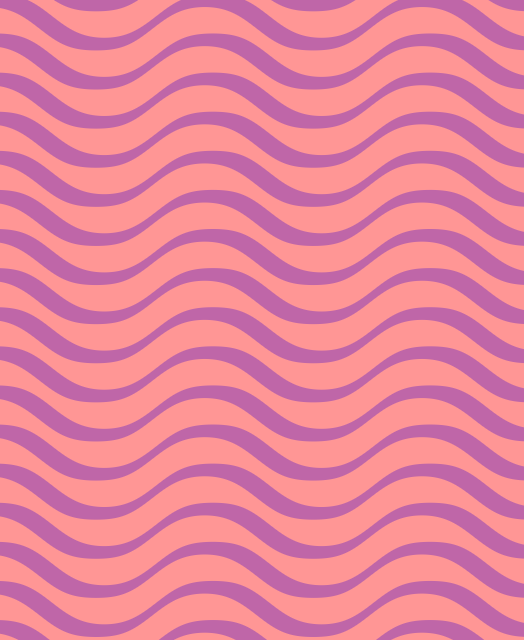
Reproduce this pattern procedurally as a Shadertoy shader.

```glsl
const vec3 GROUND = vec3(1.0, 0.59, 0.585);
const vec3 RIBBON = vec3(0.75, 0.40, 0.66);

// Lengths are fractions of the canvas height.
const float WAVELENGTH = 0.3395;
const float ROW_SPACING = 0.0611;
const float AMPLITUDE = 0.0339;
const vec2 CREST = vec2(0.3326, 0.0312);    // top of one ribbon's upper edge
const vec2 TROUGH = vec2(0.1501, -0.0564);  // bottom of its lower edge
const float BROADEN = 0.0026;               // widens the outer turn of each edge
const float FLATTEN = 0.0078;               // flattens both turns of each edge

const float TAU = 6.2831853;

// Distance an edge has moved away from its outermost turn
float edgeRetreat(float offset) {
    float angle = TAU * offset / WAVELENGTH;
    float c = cos(angle);
    return AMPLITUDE * (1.0 - c) - (1.0 - c * c) * (BROADEN + FLATTEN * c);
}

// Negative inside a ribbon, measured vertically
float ribbonDistance(vec2 p) {
    float upper = CREST.y - edgeRetreat(p.x - CREST.x);
    float lower = TROUGH.y + edgeRetreat(p.x - TROUGH.x);
    float middle = 0.5 * (upper + lower);
    float halfWidth = 0.5 * (upper - lower);

    // Fold all rows onto the nearest ribbon
    float row = (p.y - middle) / ROW_SPACING;
    float fromMiddle = abs(fract(row + 0.5) - 0.5) * ROW_SPACING;
    return fromMiddle - halfWidth;
}

void mainImage(out vec4 fragColor, in vec2 fragCoord) {
    float d = ribbonDistance(fragCoord / iResolution.y);

    // One-pixel edge, corrected for slope
    float pixel = max(length(vec2(dFdx(d), dFdy(d))), 1e-6);
    float coverage = clamp(0.5 - d / pixel, 0.0, 1.0);
    fragColor = vec4(mix(GROUND, RIBBON, coverage), 1.0);
}
```
